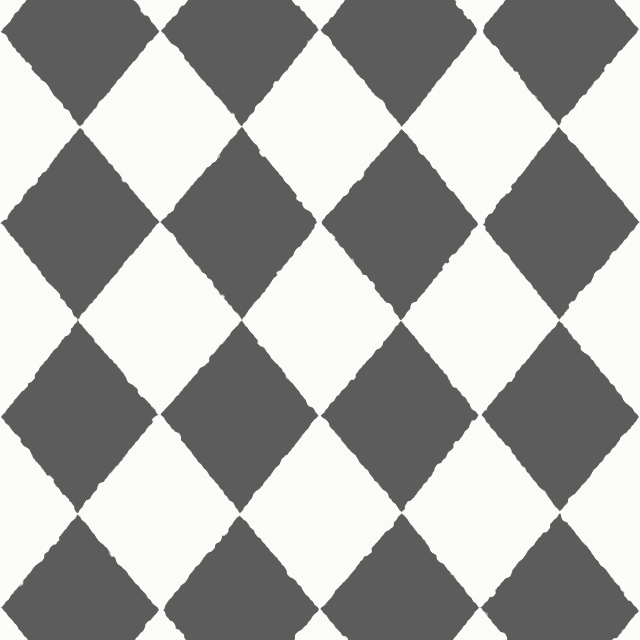
This pattern is drawn by a Shadertoy shader. Its source:

```glsl
// Hand-printed harlequin: charcoal diamonds, four across, on warm white paper.
// Each diamond is a convex quad whose corners drift slightly; its edges are
// roughened with layered sines and cellular noise.

const vec2 PITCH = vec2(0.25, 0.3017);
const vec2 FIRST_CENTER = vec2(0.125, 0.0475);
const vec2 HALF_SIZE = vec2(0.1232, 0.1497);
const vec3 PAPER = vec3(0.985, 0.99, 0.972);
const vec3 INK = vec3(0.36);

vec2 hash2(vec2 p) {
    vec3 q = fract(p.xyx * vec3(0.1031, 0.1030, 0.0973));
    q += dot(q, q.yzx + 33.33);
    return fract((q.xx + q.yz) * q.zy);
}

// Distance to the closest scattered feature point
float cellular(vec2 p) {
    vec2 id = floor(p), f = fract(p);
    float nearest = 2.0;
    for (int y = -1; y <= 1; y++)
        for (int x = -1; x <= 1; x++) {
            vec2 offset = vec2(x, y);
            nearest = min(nearest, length(offset + hash2(id + offset + 50.0) - f));
        }
    return nearest;
}

float layeredSines(vec2 p) {
    return 0.5 * sin(p.x + 1.7 * sin(p.y * 0.7))
         + 0.3 * sin(p.y * 2.3 + 1.3 * sin(p.x * 1.9))
         + 0.2 * sin((p.x - p.y) * 4.1);
}

// Corner drift, shared by the two diamonds that meet there
vec2 drift(vec2 id, vec2 amount) {
    return (hash2(id + 17.0) * 2.0 - 1.0) * amount;
}

// Signed distance to the line a-b, positive on its right
float edgeDistance(vec2 p, vec2 a, vec2 b) {
    vec2 d = b - a;
    return dot(p - a, normalize(vec2(d.y, -d.x)));
}

float diamond(vec2 p, vec2 id, vec2 halfSize) {
    vec2 sideDrift = vec2(0.0005, 0.0035), tipDrift = vec2(0.0035, 0.0012);
    vec2 right  = vec2( halfSize.x, 0.0) + drift(id + vec2(1.0, 0.0), sideDrift);
    vec2 left   = vec2(-halfSize.x, 0.0) + drift(id, sideDrift);
    vec2 top    = vec2(0.0,  halfSize.y) + drift(id + vec2(30.0, 1.0), tipDrift);
    vec2 bottom = vec2(0.0, -halfSize.y) + drift(id + vec2(30.0, 0.0), tipDrift);
    float upper = max(edgeDistance(p, right, top), edgeDistance(p, top, left));
    float lower = max(edgeDistance(p, left, bottom), edgeDistance(p, bottom, right));
    return max(upper, lower);
}

// Ragged print edge: soft waver, fine grain and a few larger nicks
float roughness(vec2 uv) {
    float waver = 0.0006 * layeredSines(uv * 95.0);
    float grain = 0.0022 * (cellular(uv * 110.0) - 0.48);
    float nick = 0.0028 * smoothstep(0.3, 0.1, cellular(uv * 32.0 + 9.0));
    return waver + grain + nick;
}

void mainImage(out vec4 fragColor, in vec2 fragCoord) {
    vec2 uv = fragCoord / iResolution.y;
    float pixel = 1.0 / iResolution.y;

    // Repeating lattice
    vec2 id = floor((uv - FIRST_CENTER) / PITCH + 0.5);
    vec2 p = uv - FIRST_CENTER - id * PITCH;
    float dist = diamond(p, id, HALF_SIZE) + roughness(uv);
    float ink = 1.0 - smoothstep(-0.75 * pixel, 0.75 * pixel, dist);

    // Faint paper mottling, almost absent in the ink
    float mottle = layeredSines(uv * vec2(150.0, 210.0));
    vec3 color = mix(PAPER + 0.004 * mottle, INK + 0.001 * mottle, ink);
    fragColor = vec4(color, 1.0);
}
```
